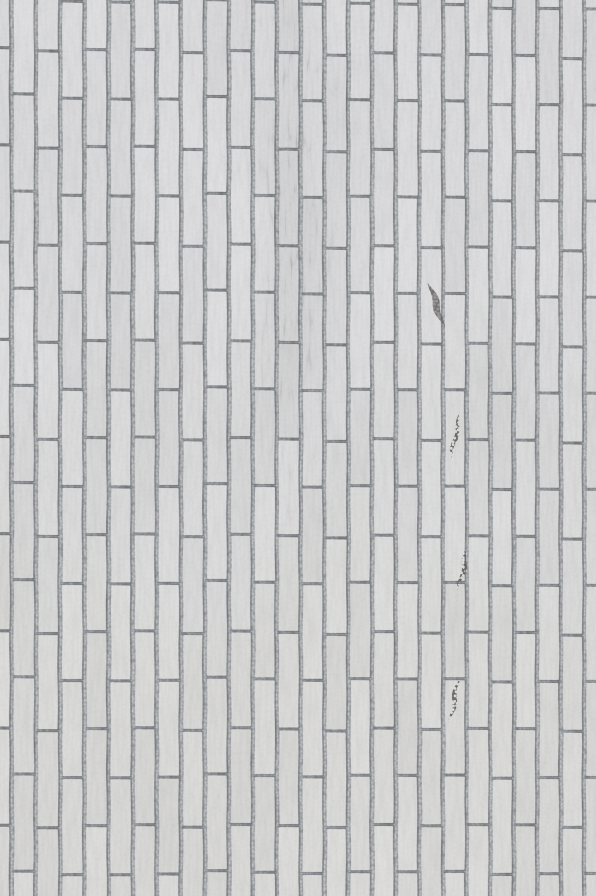
This texture is drawn by a WebGL 1 fragment shader. Its source:

```glsl
precision highp float;
// Pale upright bricks in 25 columns, every other column shifted by half a brick.
// A rounded-box distance cuts gritty mortar with shadowed edges; hashes, layered
// sines and cellular noise add tint, streaks, stains and a few dark scuffs.

uniform vec2 u_resolution;

// Lengths are in column widths unless noted.
const float COLUMNS = 25.0;
const float BRICK_PITCH = 4.077;
const float FIRST_JOINT = 0.488;
const vec2 COLUMN_BOW = vec2(0.98056, 0.000775);
const float ROW_TILT = 0.00048;
const float ROW_START = 0.24;          // in brick pitches
const float ROW_SHIFT = 0.48;          // in brick pitches
const float ROW_JITTER = 0.045;        // in brick pitches
const vec2 JOINT_HALF = vec2(0.098, 0.068);
const float CORNER = 0.04;
const float EDGE_WIDTH = 0.065;
const float GRIT_SCALE = 7.0;
const int SCUFFS = 4;

const vec3 BRICK_COOL = vec3(0.845, 0.845, 0.857);
const vec3 BRICK_WARM = vec3(0.836, 0.835, 0.828);
const vec3 MORTAR = vec3(0.70, 0.71, 0.722);
const vec3 BED_MORTAR = vec3(0.62, 0.635, 0.655);
const vec3 SHADOW = vec3(0.42, 0.425, 0.435);
const vec3 SCUFF = vec3(0.36, 0.355, 0.34);

float hash(vec2 p) {
  return fract(sin(dot(p, vec2(127.1, 311.7))) * 43758.5);
}

// Distance to the nearest scattered point, about 0 to 1.
float cellular(vec2 p) {
  vec2 cell = floor(p);
  float nearest = 2.0;
  for (int y = -1; y <= 1; y++) {
    for (int x = -1; x <= 1; x++) {
      vec2 c = cell + vec2(float(x), float(y));
      vec2 site = c + vec2(hash(c), hash(c + 37.3));
      nearest = min(nearest, distance(p, site));
    }
  }
  return nearest;
}

// Soft cloud from layered, warped sines, about -1 to 1.
float cloud(vec2 p) {
  float sum = 0.0;
  float gain = 0.5;
  for (int i = 0; i < 4; i++) {
    sum += gain * sin(p.x + 1.7 * sin(p.y)) * cos(p.y - 1.3 * sin(p.x));
    p = mat2(1.5, 1.1, -1.1, 1.5) * p + 2.3;
    gain *= 0.6;
  }
  return sum;
}

float roundedBox(vec2 p, vec2 halfSize, float radius) {
  vec2 q = abs(p) - halfSize + radius;
  return length(max(q, 0.0)) + min(max(q.x, q.y), 0.0) - radius;
}

// Slanted, tapering scuffs descending along a shallow arc.
float scuffMask(vec2 uv, vec2 scale, float grit, float aa) {
  float mask = 0.0;
  for (int i = 0; i < SCUFFS; i++) {
    float k = float(i);
    vec2 center = vec2(0.732 + 0.045 * sin(0.8 * k), 0.66 - 0.147 * k);
    vec2 rel = (uv - center) * scale;
    float first = 1.0 - min(k, 1.0);
    rel.x -= mix(0.2, -0.33, first) * rel.y + 0.06 * sin(rel.y * 5.0 + k);
    float taper = 1.0 - rel.y * rel.y / 0.85;
    float d = abs(rel.x) - mix(0.10, 0.15, first) * taper;
    float cover = 1.0 - smoothstep(-aa, aa, d);
    float broken = mix(smoothstep(0.25, 0.6, grit), 0.9, 0.7 * first);
    mask = max(mask, cover * broken * step(0.0, taper));
  }
  return mask;
}

void main() {
  vec2 uv = gl_FragCoord.xy / u_resolution;
  vec2 scale = COLUMNS * u_resolution / u_resolution.x;
  vec2 p = uv * scale;
  float aa = 0.7 * COLUMNS / u_resolution.x;

  // Brick grid with slight bow, tilt and wander.
  float across = p.x - FIRST_JOINT;
  across = across * (COLUMN_BOW.x + COLUMN_BOW.y * across);
  across += 0.012 * sin(p.y * 1.9 + floor(p.x));
  float column = floor(across);
  float row = p.y / BRICK_PITCH * (1.0 + ROW_TILT * p.x) - ROW_START;
  row -= ROW_SHIFT * mod(column, 2.0) + ROW_JITTER * (hash(vec2(column, 5.0)) - 0.5);
  vec2 id = vec2(column, floor(row));
  vec2 local = (fract(vec2(across, row)) - 0.5) * vec2(1.0, BRICK_PITCH);
  vec2 halfSize = vec2(0.5, 0.5 * BRICK_PITCH) - JOINT_HALF;
  halfSize.x += 0.03 * (hash(id + 9.0) - 0.5);
  float d = roundedBox(local, halfSize, CORNER);

  // Brick faces: tint, vertical streaks and a grey smudge high in the middle.
  float grit = cellular(p * GRIT_SCALE);
  float streak = cellular(p * vec2(6.0, 0.8) + 11.0 * hash(id));
  float stain = cloud(p * vec2(0.45, 0.18));
  vec3 color = mix(BRICK_WARM, BRICK_COOL, smoothstep(0.1, 0.9, uv.y + 0.2 * stain));
  color += 0.028 * (hash(id) - 0.5) + 0.012 * stain;
  color += 0.03 * (0.45 - streak) + 0.02 * (0.45 - grit);
  float smudge = exp(-pow((uv.x - 0.49) / 0.05, 2.0)) * smoothstep(0.3, 0.75, uv.y);
  color -= smudge * (0.03 + 0.08 * smoothstep(0.6, 0.95, streak));

  // Mortar: speckled fill, darker bed joints, shadow along the brick edges.
  float bed = smoothstep(-aa, aa, abs(local.y) - halfSize.y);
  vec3 joint = mix(MORTAR, BED_MORTAR, bed) + 0.22 * (0.45 - grit);
  float edge = 1.0 - smoothstep(0.0, EDGE_WIDTH + aa, abs(d - 0.03));
  float side = mix(0.3, 0.85, smoothstep(-0.1, 0.1, local.x));
  float wear = 0.75 + 0.3 * cloud(p * vec2(1.3, 0.9) + 4.0);
  joint = mix(joint, SHADOW, clamp(edge * max(side, 0.6 * bed) * wear, 0.0, 1.0));
  color = mix(color, joint, smoothstep(-aa, aa, d));

  color = mix(color, SCUFF, 0.85 * scuffMask(uv, scale, grit, aa));
  gl_FragColor = vec4(clamp(color, 0.0, 1.0), 1.0);
}
```
